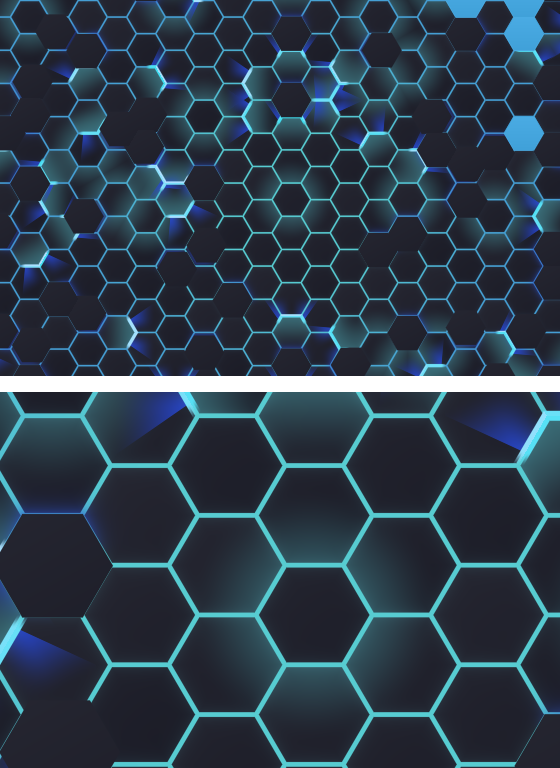
Top, the full canvas; bottom, a detail of the centre.
A WebGL 1 fragment shader for this background:

```glsl
precision highp float;
// Dark honeycomb with glowing cyan seams: flat-topped cells, about 19 columns by 11 rows.
// A hash sorts cells into raised plates, lit pits with blue flares, soft halos and plain
// tiles; each pixel gathers the nine cells around it, then layers them back to front.

uniform vec2 u_resolution;

const vec2 ORIGIN = vec2(0.775, 0.469);   // centre of cell (0,0), in canvas heights
const float ROW = 0.0883;                 // height of one cell, in canvas heights
const float STRETCH = 0.989;              // cells are slightly wider than regular
const float COLUMN = 0.8660254;           // column pitch, in rows
const float SEAM = 0.024;                 // half width of a seam, in rows
const float LIT_SEAM = 0.05;              // half width of a bright seam
const float RAISED_SHARE = 0.21;
const float PIT_SHARE = 0.14;
const float HALO_SHARE = 0.05;

const vec3 DARK = vec3(0.105, 0.108, 0.15);
const vec3 SLATE = vec3(0.15, 0.152, 0.195);
const vec3 TEAL = vec3(0.23, 0.44, 0.48);
const vec3 BLUE = vec3(0.15, 0.27, 0.80);
const vec3 SEAM_TEAL = vec3(0.34, 0.80, 0.82);
const vec3 SEAM_BLUE = vec3(0.27, 0.62, 0.83);
const vec3 BRIGHT_CYAN = vec3(0.25, 0.88, 0.95);
const vec3 PALE = vec3(0.68, 0.88, 1.0);
const vec3 SKY = vec3(0.27, 0.65, 0.87);

float hash(vec2 p) {
  vec3 q = fract(vec3(p.xyx + 57.0) * vec3(0.1031, 0.1030, 0.0973));
  q += dot(q, q.yzx + 33.33);
  return fract((q.x + q.y) * q.z);
}

// Signed distance to a flat-topped hexagon with the given inradius.
float hexagon(vec2 q, float inradius) {
  q = abs(q);
  return max(q.y, q.x * COLUMN + q.y * 0.5) - inradius;
}

// Cell of a column closest to height y: (column, centre height in rows).
vec2 cellInColumn(float column, float y) {
  float shift = 0.5 * mod(column, 2.0);
  return vec2(column, floor(y - shift + 0.5) + shift);
}

vec2 centreOf(vec2 id) { return vec2(id.x * COLUMN, id.y); }

// Low: raised plate, then pit, then plain tile; near one: halo.
float kindOf(vec2 id) {
  float ring = length(centreOf(id));
  if (ring < 0.1) return 1.0;
  if (id.x == 0.0 && (id.y > 1.5 || id.y < -3.5))
    return mod(id.y, 2.0) < 0.5 ? RAISED_SHARE + 0.01 : 0.0;
  return ring < 2.3 ? 0.6 : hash(id);
}

// Flat sky-blue openings near the upper right corner.
bool isSky(vec2 id) {
  return (id.x == 8.0 && (id.y == 2.0 || id.y > 4.5)) || (id.x == 6.0 && id.y > 5.5);
}

void main() {
  vec2 p = (gl_FragCoord.xy / u_resolution.y - ORIGIN) / ROW;
  p.x *= STRETCH;
  float px = 0.7 / (u_resolution.y * ROW);
  float column = floor(p.x / COLUMN + 0.5);

  float edge = 9.0, halo = 0.0, flare = 0.0, pit = 0.0, lit = 0.0;
  float plate = 0.0, plateShade = 0.0, rim = 0.0, sky = 0.0;
  vec2 home = vec2(0.0);

  for (int i = -1; i <= 1; i++) {
    for (int j = -1; j <= 1; j++) {
      vec2 id = cellInColumn(column + float(i), p.y) + vec2(0.0, float(j));
      vec2 q = p - centreOf(id);
      float d = hexagon(q, 0.5);
      float kind = kindOf(id);
      float inside = 1.0 - smoothstep(-px, px, d);
      if (d < edge) { edge = d; home = id; }

      // Light leaves a pit towards a corner or a side.
      float angle = id.x == 0.0 ? 1.5707963 : floor(12.0 * hash(id + 19.0)) * 0.5235988;
      vec2 dir = vec2(cos(angle), sin(angle));
      float along = dot(q, dir);
      float across = abs(dot(q, vec2(-dir.y, dir.x)));
      float facing = along / max(length(q), 0.001);

      if (isSky(id)) {
        sky = max(sky, 1.0 - smoothstep(-px, px, d - SEAM));
      } else if (kind < RAISED_SHARE) {
        vec2 lift = id.x == 0.0 ? vec2(0.0) : -0.16 * dir * hash(id + 7.0);
        float e = hexagon(q - lift, 0.52);
        float cover = 1.0 - smoothstep(-px, px, e);
        if (cover > plate) { plate = cover; plateShade = 0.6 + 0.5 * dot(q, vec2(-0.4, 0.7)); }
        rim = max(rim, exp(-12.0 * max(e, 0.0)) * smoothstep(0.1, 0.9, facing));
      } else if (kind < RAISED_SHARE + PIT_SHARE) {
        pit = max(pit, inside * smoothstep(-0.5, 0.5, along));
        float wedge = 1.0 - smoothstep(-px, px, across - 0.34 - 0.7 * (along - 0.32));
        float fade = smoothstep(1.15, 0.35, along) * smoothstep(0.0, 0.45, across);
        flare = max(flare, wedge * fade * (1.0 - inside) * step(0.0, along));
        float stroke = 1.0 - smoothstep(LIT_SEAM - px, LIT_SEAM + px, abs(d));
        lit = max(lit, stroke * smoothstep(0.48, 0.72, facing));
      } else if (kind > 1.0 - HALO_SHARE) {
        halo = max(halo, (1.0 - inside) * smoothstep(1.3, 0.4, length(q)));
      }
    }
  }

  // Tiles, then the light that falls on them.
  vec2 local = p - centreOf(home);
  float tone = 0.45 + 0.5 * dot(local, vec2(-0.5, 0.6)) + 0.5 * (hash(home + 3.0) - 0.5);
  vec3 color = mix(DARK, SLATE, clamp(tone, 0.0, 1.0));
  color = mix(color, TEAL, 0.62 * halo);
  color = mix(color, TEAL, 0.85 * pit);
  color = mix(color, BLUE, 0.9 * flare);

  // Seams turn from teal at the centre to blue at the sides.
  vec3 seamColor = mix(SEAM_TEAL, SEAM_BLUE, smoothstep(2.0, 7.0, length(p)));
  color += 0.10 * seamColor * exp(-16.0 * abs(edge));
  color = mix(color, seamColor, 1.0 - smoothstep(SEAM - px, SEAM + px, abs(edge)));
  color = mix(color, BLUE, 0.5 * rim);
  color = mix(color, mix(BRIGHT_CYAN, PALE, hash(home + 31.0)), lit);

  // Plates cover the seams; openings lie on top.
  color = mix(color, mix(DARK, SLATE, clamp(plateShade, 0.0, 1.0)), plate);
  color = mix(color, SKY + 0.04 * local.y, sky);
  gl_FragColor = vec4(color, 1.0);
}
```
